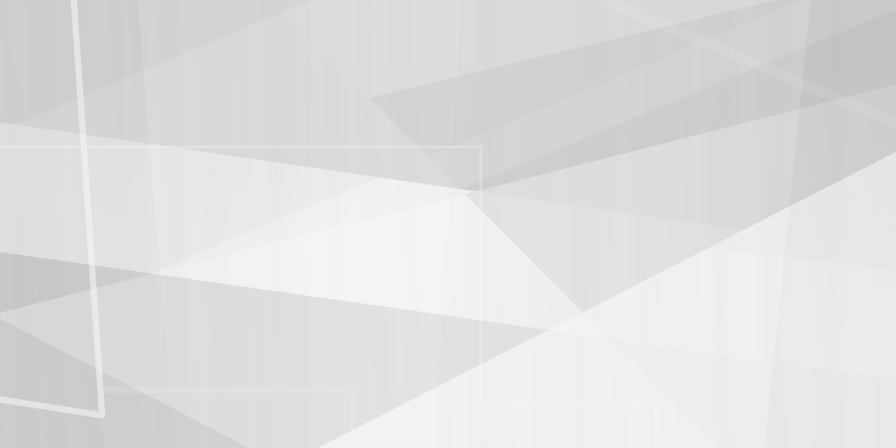
This background is drawn by a Shadertoy shader. Its source:

```glsl
// Pale grey abstract backdrop: broad translucent planes crossing at slants.
// Each plane is a smoothed half-plane; their overlaps shift a single tone.
// Thin light frames and faint upright streaks are laid over the planes.

// Coverage above the line y = height + slope * x
float above(vec2 p, float height, float slope, float soft) {
    float d = (p.y - height - slope * p.x) / sqrt(1.0 + slope * slope);
    return smoothstep(-soft, soft, d);
}

// Coverage right of the steep line x = foot + lean * y
float rightOf(vec2 p, float foot, float lean, float soft) {
    return smoothstep(-soft, soft, (p.x - foot - lean * p.y) / sqrt(1.0 + lean * lean));
}

// Coverage of a straight stroke from a to b
float stroke(vec2 p, vec2 a, vec2 b, float halfWidth, float soft) {
    vec2 ab = b - a;
    float t = clamp(dot(p - a, ab) / dot(ab, ab), 0.0, 1.0);
    return 1.0 - smoothstep(-soft, soft, length(p - a - ab * t) - halfWidth);
}

float hashSlope(float cell) {
    return fract(sin(cell * 127.1) * 437.58) * 2.0 - 1.0;
}

// One-dimensional gradient noise
float gradientNoise(float x) {
    float cell = floor(x), f = x - cell;
    float blend = f * f * f * (f * (f * 6.0 - 15.0) + 10.0);
    return mix(hashSlope(cell) * f, hashSlope(cell + 1.0) * (f - 1.0), blend);
}

// Tone of the overlapping slanted planes
float planeTone(vec2 p, float soft) {
    float bandTop = above(p, 0.727, -0.145, soft);
    float bandBottom = above(p, 0.4375, -0.142, soft);
    float diagonal = above(p, 1.604, -1.0, soft);
    float steepRay = above(p, 0.249, 0.42, soft);
    float lowRay = above(p, 0.302, 0.255, soft);
    float innerRay = above(p, 0.153, 0.413, soft);
    float wedgeTop = above(p, 0.584, 0.24, soft);
    float cornerRay = above(p, 0.708, 0.42, soft);
    float rightSheet = above(p, -0.363, 0.512, soft);

    // Upper area: dark wedge and rays fanning to the right
    float upper = 0.848 - 0.022 * cornerRay;
    upper += diagonal * (0.006 - 0.034 * steepRay * (1.0 - wedgeTop));
    upper -= diagonal * (1.0 - steepRay) * mix(0.045, 0.02, innerRay);
    upper -= 0.012 * diagonal * smoothstep(1.0, 1.9, p.x);

    // Bright band through the middle
    float glow = exp(-3.0 * dot(p - vec2(0.78, 0.43), p - vec2(0.78, 0.43)));
    float band = 0.885 + 0.022 * (1.0 - steepRay) + 0.012 * (1.0 - lowRay) + 0.032 * glow;

    // Lower left area with two dark corners
    float lower = 0.862 + 0.02 * smoothstep(0.3, 1.1, p.x);
    lower -= 0.06 * lowRay * (1.0 - smoothstep(0.1, 0.6, p.x));
    lower -= 0.045 * (1.0 - above(p, 0.289, -0.52, soft));

    float tone = mix(lower, mix(band, upper, bandTop), bandBottom);

    // Right of the diagonal and under the low ray
    float veil = 0.868 + 0.018 * (1.0 - bandTop);
    veil -= 0.035 * smoothstep(1.3, 2.0, p.x);
    tone = mix(tone, veil, diagonal * (1.0 - lowRay) * bandBottom);

    // Pale sheet at the lower right
    float sheet = 0.94 + 0.012 * (1.0 - diagonal) - 0.01 * (1.0 - bandBottom);
    sheet -= 0.012 * above(p, 0.64, -0.122, soft);
    return mix(sheet, tone, rightSheet);
}

// Tone shift of upright panels and streaks
float panelShift(vec2 p, float soft) {
    float height = smoothstep(0.1, 1.0, p.y);
    float leftPanel = 1.0 - rightOf(p, 0.39, -0.083, soft);
    float rightPanel = rightOf(p, 1.706, 0.104, soft);
    float shift = -0.02 * leftPanel - mix(0.018, 0.032, height) * rightPanel;
    shift += 0.012 * leftPanel * rightOf(p, 0.23, -0.064, soft) * (1.0 - height);
    shift += 0.008 * rightOf(p, 0.693, 0.0, soft) * (1.0 - rightOf(p, 0.97, 0.06, soft));
    for (int i = 0; i < 3; i++) {
        float k = float(i);
        float x = p.x + (k - 1.0) * 0.05 * p.y;
        shift += 0.008 * gradientNoise(x * (9.0 + 8.0 * k) + 17.0 * k);
    }
    return shift;
}

// Opacity of the light outlines
float frameLight(vec2 p, float soft) {
    vec2 thickCorner = vec2(0.228, 0.073);
    float thick = max(stroke(p, vec2(0.164, 1.01), thickCorner, 0.007, soft),
                      stroke(p, thickCorner, vec2(-0.01, 0.11), 0.007, soft));
    vec2 topCorner = vec2(1.073, 0.672), step1 = vec2(1.073, 0.09), step2 = vec2(1.464, 0.09);
    float thin = max(stroke(p, vec2(-0.01, 0.672), topCorner, 0.003, soft),
                     stroke(p, topCorner, step1, 0.003, soft));
    thin = max(thin, max(stroke(p, step1, step2, 0.003, soft),
                         stroke(p, step2, vec2(1.464, -0.01), 0.003, soft)));
    vec2 faintCorner = vec2(0.786, 0.13);
    float faint = max(stroke(p, vec2(0.23, 0.13), faintCorner, 0.008, soft),
                      stroke(p, faintCorner, vec2(0.786, -0.01), 0.004, soft));
    float slant = stroke(p, vec2(1.35, 1.0), vec2(2.02, 0.717), 0.012, soft);
    return max(max(0.55 * thick, 0.3 * thin), max(0.14 * faint, 0.1 * slant));
}

void mainImage(out vec4 fragColor, in vec2 fragCoord) {
    vec2 p = fragCoord / iResolution.y;
    float soft = 0.8 / iResolution.y;
    float tone = planeTone(p, soft) + panelShift(p, soft);
    tone = mix(tone, 0.97, frameLight(p, soft));
    vec3 coolTint = vec3(-0.001, 0.0, 0.003);
    fragColor = vec4(clamp(vec3(tone) + coolTint, 0.0, 1.0), 1.0);
}
```
